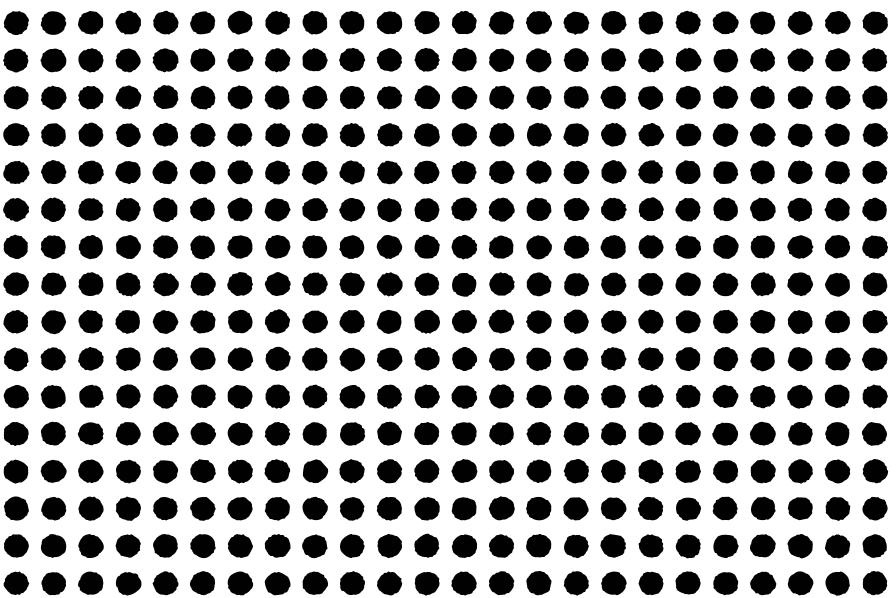
Write a WebGL 2 fragment shader that draws this pattern.

```glsl
#version 300 es
precision highp float;
// Rows of black, slightly flattened ink dots on white, 24 across and 16 down.
// Each cell holds one ellipse whose radius is roughened by noise that wraps
// around the angle; every dot gets its own seed, so the outlines all differ.

uniform vec2 u_resolution;
out vec4 fragColor;

const float TAU = 6.2831853;
const vec2 GRID = vec2(24.0, 16.0);
const vec2 DOT_CENTER = vec2(0.435, 0.39);   // within a cell
const vec2 DOT_RADII = vec2(0.332, 0.311);   // in cell units
const vec3 PAPER = vec3(1.0);
const vec3 INK = vec3(0.005);

float hash(vec3 p) {
    p = fract(p * vec3(0.1031, 0.1030, 0.0973));
    p += dot(p, p.yzx + 33.33);
    return fract((p.x + p.y) * p.z);
}

// Smooth noise around a circle, in -1..1, with a whole number of steps.
float ringNoise(float turn, float steps, vec2 id, float seed) {
    float t = turn * steps;
    float i = floor(t);
    float f = smoothstep(0.0, 1.0, t - i);
    float a = hash(vec3(id, mod(i, steps) + seed));
    float b = hash(vec3(id, mod(i + 1.0, steps) + seed));
    return mix(a, b, f) * 2.0 - 1.0;
}

// Signed distance to a rough ellipse, approximate near its edge.
float roughDot(vec2 p, vec2 radii, vec2 id) {
    float turn = fract(atan(p.y, p.x) / TAU + 1.0);
    float wobble = 0.010 * ringNoise(turn, 9.0, id, 11.0);
    float teeth = 0.014 * ringNoise(turn, 34.0, id, 71.0);
    float meanRadius = 0.5 * (radii.x + radii.y);
    return (length(p / radii) - 1.0) * meanRadius - wobble - teeth;
}

void main() {
    // Cell lookup
    vec2 grid = gl_FragCoord.xy / u_resolution * GRID;
    vec2 id = mod(floor(grid), GRID);
    vec2 cell = fract(grid);

    // Tiny shift of each dot from its place
    vec2 shift = vec2(hash(vec3(id, 151.0)), hash(vec3(id, 197.0))) - 0.5;
    float d = roughDot(cell - DOT_CENTER - 0.01 * shift, DOT_RADII, id);

    // Edge softened over about one pixel
    float pixel = GRID.y / u_resolution.y;
    float coverage = clamp(0.5 - d / pixel, 0.0, 1.0);
    fragColor = vec4(mix(PAPER, INK, coverage), 1.0);
}
```
